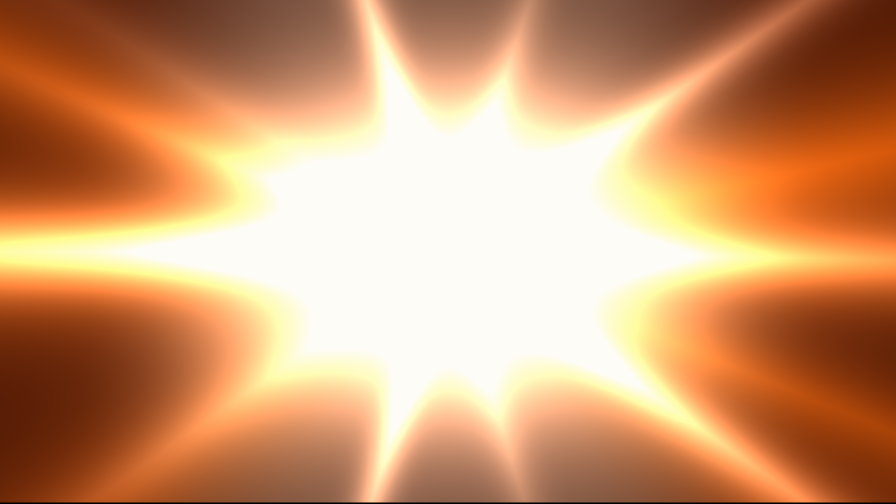
This background is drawn by a Shadertoy shader. Its source:

```glsl
// A white-hot burst of light over a dark ember background.
// Tapering pale rays and broad orange beams are summed around a soft
// elliptical core, then clipped to a warm white.

// Light of one beam that leaves the centre at the given angle in degrees.
float beam(vec2 p, float degrees, float width, float reach) {
    float a = radians(degrees);
    vec2 dir = vec2(cos(a), sin(a));
    float along = dot(p, dir);
    float across = abs(p.x * dir.y - p.y * dir.x);
    float spread = width * (0.7 + 0.6 * max(along, 0.0));
    float profile = exp(-pow(across / spread, 1.4));
    return profile * exp(-max(along, 0.0) / reach) * smoothstep(0.0, 0.12, along);
}

void mainImage(out vec4 fragColor, in vec2 fragCoord) {
    vec2 p = (fragCoord - 0.5 * iResolution.xy) / iResolution.y;

    // Pale rays: angle, width, strength, reach
    const vec4 rays[11] = vec4[11](
        vec4(180.0, 0.050, 3.0, 0.85),
        vec4( -1.0, 0.045, 2.4, 0.55),
        vec4( 35.0, 0.038, 1.6, 0.60),
        vec4( 72.0, 0.038, 1.9, 0.25),
        vec4(108.0, 0.034, 2.4, 0.40),
        vec4(158.0, 0.045, 2.0, 0.28),
        vec4(147.0, 0.060, 0.5, 0.60),
        vec4(215.0, 0.055, 0.9, 0.50),
        vec4(253.0, 0.034, 2.2, 0.40),
        vec4(287.0, 0.040, 1.2, 0.30),
        vec4(-35.0, 0.040, 2.1, 0.60));

    // Orange beams: angle, width, strength
    const vec3 embers[7] = vec3[7](
        vec3(180.0, 0.110, 1.20),
        vec3(157.0, 0.085, 0.90),
        vec3( 13.0, 0.110, 1.20),
        vec3( -2.0, 0.080, 0.80),
        vec3(-22.0, 0.070, 0.80),
        vec3(217.0, 0.130, 0.65),
        vec3(-38.0, 0.110, 0.60));

    // Elliptical core with a wider halo
    float q = length((p - vec2(0.01, 0.0)) / vec2(0.36, 0.27));
    float light = 2.2 * exp(-q * q) + 0.22 * exp(-0.35 * q * q);
    for (int i = 0; i < 11; i++)
        light += rays[i].z * beam(p, rays[i].x, rays[i].y, rays[i].w);

    float ember = 0.0;
    for (int i = 0; i < 7; i++)
        ember += embers[i].z * beam(p, embers[i].x, embers[i].y, 3.0);
    ember *= smoothstep(0.1, 0.55, length(p));

    // Smoky grey-brown above and below the core, dark red-brown at the sides
    vec3 smoke = vec3(0.40, 0.27, 0.21);
    vec3 darkBrown = vec3(0.28, 0.08, 0.01);
    vec3 color = mix(smoke, darkBrown, smoothstep(0.25, 0.75, abs(p.x)));

    color += vec3(0.58, 0.27, 0.02) * min(ember, 1.2);
    color += vec3(1.0, 0.74, 0.57) * light;
    color = min(color, vec3(0.995, 0.99, 0.965));

    // Thin dark line along the bottom edge
    color *= smoothstep(0.001, 0.005, p.y + 0.5);
    fragColor = vec4(color, 1.0);
}
```
